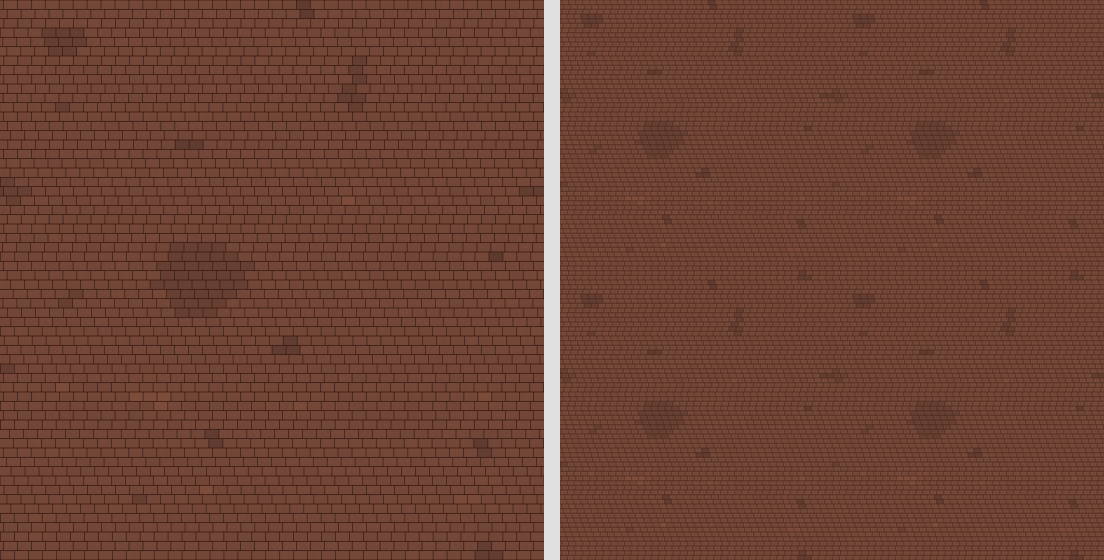
Left, the tile; right, the same tile 2 across and 2 down.
Give the GLSL for this texture, as a WebGL 1 fragment shader.

```glsl
precision highp float;
// Clay shingle roof: 60 rows of 39 tiles, each row shifted against the next,
// divided by thin dark joints. Wrapped gradient noise picks clusters of whole
// tiles to weather darker or lighter, so the sheet tiles on every side.

uniform vec2 u_resolution;

float hash(vec2 p) {
  return fract(sin(dot(p, vec2(127.1, 311.7))) * 43758.55);
}

// Dot product of a lattice point's random unit gradient with the offset to it
float corner(vec2 cell, vec2 offset, vec2 period) {
  float angle = 6.28319 * hash(mod(cell, period) + 0.37);
  return dot(vec2(cos(angle), sin(angle)), offset);
}

// Gradient noise that repeats after a whole number of cells
float wrappedNoise(vec2 p, vec2 period) {
  vec2 i = floor(p);
  vec2 f = p - i;
  vec2 s = f * f * f * (f * (f * 6.0 - 15.0) + 10.0);
  vec2 e = vec2(1.0, 0.0);
  float low = mix(corner(i, f, period), corner(i + e.xy, f - e.xy, period), s.x);
  float high = mix(corner(i + e.yx, f - e.yx, period), corner(i + e.xx, f - e.xx, period), s.x);
  return mix(low, high, s.y);
}

// Share of a pixel covered by a line of the given width
float lineCoverage(float dist, float width, float pixel) {
  return clamp((0.5 * (width + pixel) - dist) / pixel, 0.0, min(1.0, width / pixel));
}

void main() {
  vec2 uv = gl_FragCoord.xy / u_resolution;
  vec2 pixel = 1.0 / u_resolution;
  vec2 count = vec2(39.0, 60.0);

  // Uneven quarter-tile stagger; some rows step the other way
  float row = floor(uv.y * count.y);
  float rowSeed = hash(vec2(row, 4.0));
  float shift = 0.25 * row + 0.5 * step(0.75, rowSeed)
              + 0.12 * (hash(vec2(row, 9.0)) - 0.5);
  vec2 grid = uv * count + vec2(shift, 0.0);
  vec2 tile = floor(grid);
  vec2 local = grid - tile;
  vec2 center = fract((tile + 0.5 - vec2(shift, 0.0)) / count);
  float seed = hash(vec2(mod(tile.x, count.x), row) + 0.5);

  // Fired clay with faint tile variation and upright grain
  vec3 clay = vec3(0.452, 0.279, 0.219) * (1.0 + 0.025 * (seed - 0.5));
  clay *= 1.0 + 0.025 * wrappedNoise(uv * vec2(234.0, 60.0), vec2(234.0, 60.0));
  clay *= 0.993 + 0.014 * local.y;

  // Weathered clusters and one broad stain, chosen by tile centre
  float weather = wrappedNoise(center * 11.0 + 0.3, vec2(11.0));
  float stainRadius = length((center - vec2(0.371, 0.503)) / vec2(0.083, 0.066));
  float stain = step(stainRadius + 0.2 * (seed - 0.5), 1.0);
  float dark = step(0.43, weather) * (0.5 + 0.5 * hash(floor(center * 5.0)));
  clay = mix(clay, vec3(0.365, 0.225, 0.18), max(dark, 0.55 * stain));
  float pale = step(weather, -0.48) * (1.0 - stain);
  clay = mix(clay, vec3(0.495, 0.3, 0.23), pale * (0.6 + 0.4 * seed));

  // Joints: reddish between rows, a little browner between neighbours
  vec2 edge = min(local, 1.0 - local) / count;
  float across = lineCoverage(edge.y, 0.00127, pixel.y);
  float upright = lineCoverage(edge.x, 0.0013, pixel.x);
  vec3 color = mix(clay, vec3(0.19, 0.1, 0.075), upright * (0.88 + 0.12 * rowSeed));
  color = mix(color, vec3(0.2, 0.085, 0.05), across);

  gl_FragColor = vec4(color, 1.0);
}
```
